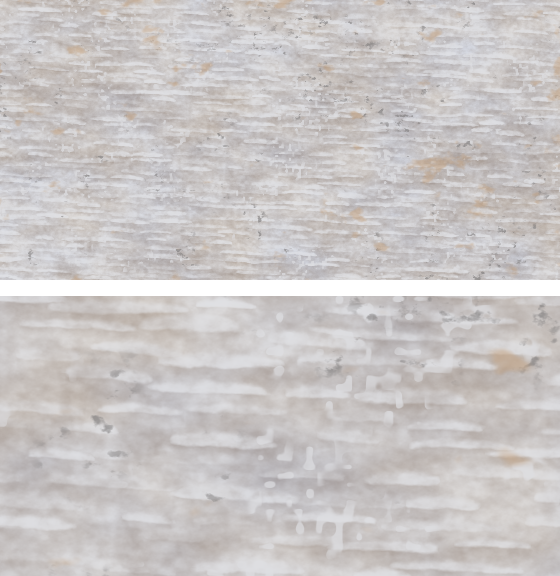
Top, the full canvas; bottom, a detail of the centre.
This texture is drawn by a WebGL 1 fragment shader. Its source:

```glsl
precision highp float;
uniform vec2 u_resolution;

#define STROKE_CELL vec2(0.135, 0.031)
#define STROKE_TILT 0.045
#define STROKE_GAIN 0.46
#define SHADOW_GAIN 0.24
#define BROAD_GAIN 0.50
#define MOTTLE_GAIN 0.85
#define GRAIN_GAIN 0.55
#define BASE_TONE 0.55

const vec3 TAUPE = vec3(0.675, 0.640, 0.625);
const vec3 CHALK = vec3(0.870, 0.872, 0.885);
const vec3 CREAM_SHIFT = vec3(0.022, 0.006, -0.022);
const vec3 RUST = vec3(0.76, 0.62, 0.48);
const vec3 PIT = vec3(0.50, 0.49, 0.49);

float hash(vec2 p) {
  vec3 q = fract(vec3(p.xyx) * 0.1031);
  q += dot(q, q.yzx + 33.33);
  return fract((q.x + q.y) * q.z);
}

float noise(vec2 p) {
  vec2 i = floor(p), f = fract(p);
  f = f * f * (3.0 - 2.0 * f);
  return mix(mix(hash(i), hash(i + vec2(1.0, 0.0)), f.x),
             mix(hash(i + vec2(0.0, 1.0)), hash(i + vec2(1.0, 1.0)), f.x), f.y);
}

float fbm(vec2 p) {
  float sum = 0.0, gain = 0.533;
  for (int i = 0; i < 4; i++) {
    sum += gain * noise(p);
    p = mat2(0.8, 0.6, -0.6, 0.8) * p * 2.03 + 17.3;
    gain *= 0.5;
  }
  return sum;
}

// Chisel strokes: x is the bright ridge, y the soft shade beneath it
vec2 chiselStrokes(vec2 p) {
  vec2 result = vec2(0.0);
  float baseRow = floor(p.y / STROKE_CELL.y);
  for (int j = -1; j <= 1; j++) {
    float row = baseRow + float(j);
    float shift = hash(vec2(row, 71.0));
    float baseCol = floor(p.x / STROKE_CELL.x + shift);
    for (int i = -1; i <= 1; i++) {
      vec2 id = vec2(baseCol + float(i), row) + 200.0;
      vec2 jitter = vec2(hash(id + 3.1), hash(id + 8.7));
      vec2 center = (vec2(baseCol + float(i) - shift, row)
                     + 0.2 + 0.6 * jitter) * STROKE_CELL;
      vec2 d = p - center;
      float halfLength = mix(0.032, 0.088, hash(id + 14.3));
      float along = d.x / halfLength;
      float taper = sqrt(max(0.0, 1.0 - along * along));
      float thickness = mix(0.0035, 0.0085, hash(id + 21.9)) * taper;
      float strength = mix(0.35, 1.0, hash(id + 32.4)) * smoothstep(0.0, 0.55, taper);
      d.y += 0.004 * along * along;
      float upper = 1.0 - smoothstep(thickness * 0.4, thickness + 0.005, d.y);
      float lower = smoothstep(-thickness - 0.002, -thickness + 0.002, d.y);
      float below = -d.y - thickness;
      float shade = smoothstep(-0.001, 0.003, below) * exp(-max(below, 0.0) / 0.007);
      result = max(result, strength * vec2(upper * lower, shade));
    }
  }
  return result;
}

void main() {
  vec2 p = gl_FragCoord.xy / u_resolution.y;

  // Ragged, gently tilted stroke coordinates
  vec2 q = p + vec2(0.0, STROKE_TILT * p.x);
  q.y += 0.010 * (noise(p * vec2(9.0, 14.0)) - 0.5);
  q.y += 0.006 * (fbm(p * vec2(45.0, 70.0) + 5.0) - 0.5);
  q.x += 0.020 * (fbm(p * 50.0 + 31.0) - 0.5);
  vec2 strokes = chiselStrokes(q);

  // Stone body
  float broad = fbm(p * vec2(3.0, 4.5) + 11.0);
  float mottle = fbm(q * vec2(13.0, 34.0) + 43.0);
  float grain = fbm(p * vec2(75.0, 95.0) + 77.0);
  float wear = smoothstep(0.25, 0.60, fbm(p * vec2(32.0, 55.0) + 9.0));
  float tone = BASE_TONE + BROAD_GAIN * (broad - 0.5)
             + MOTTLE_GAIN * (mottle - 0.5) + GRAIN_GAIN * (grain - 0.5)
             + STROKE_GAIN * strokes.x * mix(0.5, 1.0, wear)
             - SHADOW_GAIN * strokes.y * (1.0 - strokes.x);
  tone = tone < 0.8 ? tone : 0.8 + 0.25 * (1.0 - exp(-(tone - 0.8) / 0.25));
  vec3 color = mix(TAUPE, CHALK, clamp(tone, -0.15, 1.1));

  // Cream and grey drift, weaker on the chalky ridges
  float warmth = fbm(p * vec2(7.0, 11.0) + 123.0) - 0.5;
  color += CREAM_SHIFT * warmth * 2.4 * (1.0 - 0.7 * strokes.x);

  // Loose pale crumbs, dark pits and rare rust stains
  float crumbArea = smoothstep(0.52, 0.68, fbm(p * 13.0 + 61.0));
  float crumbs = smoothstep(0.66, 0.80, noise(p * vec2(85.0, 95.0) + 19.0));
  color = mix(color, CHALK, 0.7 * crumbs * crumbArea);
  float pitArea = smoothstep(0.56, 0.72, fbm(p * vec2(9.0, 12.0) + 88.0));
  float pits = smoothstep(0.62, 0.80, fbm(p * vec2(55.0, 75.0) + 151.0));
  color = mix(color, PIT, 0.65 * pits * pitArea);
  float rust = smoothstep(0.70, 0.84, fbm(p * vec2(11.0, 17.0) + 207.0));
  color = mix(color, RUST, 0.5 * rust);

  gl_FragColor = vec4(color, 1.0);
}
```
